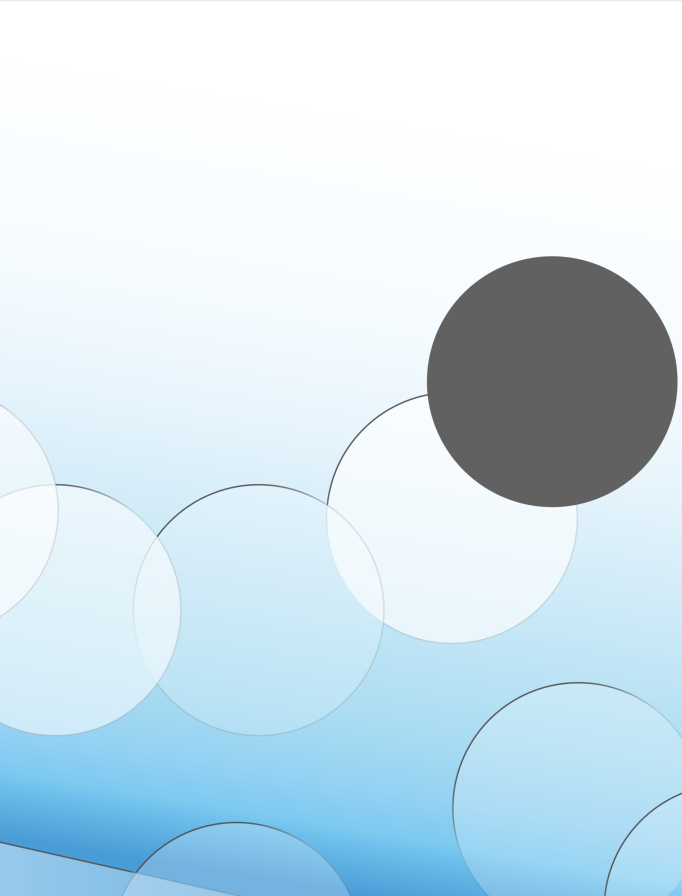
Give the GLSL for this background, as a Shadertoy shader.

```glsl
// Pale sky gradient with translucent outlined discs, one solid grey disc and a light wedge.

// Disc centre in canvas heights, then opacity of its white fill; back to front.
const vec3 discs[7] = vec3[7](
    vec3(0.505, 0.422, 0.65), vec3(0.289, 0.319, 0.20), vec3(0.062, 0.319, 0.54),
    vec3(-0.075, 0.430, 0.55), vec3(0.646, 0.098, 0.22), vec3(0.815, -0.015, 0.15),
    vec3(0.264, -0.058, 0.23));

const float radius = 0.14;
const vec3 grey = vec3(0.38);

// Coverage of the region where the signed distance is negative.
float cover(float dist) {
    float px = 0.75 / iResolution.y;
    return 1.0 - smoothstep(-px, px, dist);
}

float stroke(float dist) {
    return cover(abs(dist) - 0.0008);
}

float ramp(float a, float b, float x) {
    return clamp((x - a) / (b - a), 0.0, 1.0);
}

// White at the top, deepening to blue, with bands tilted down to the right.
vec3 sky(vec2 p) {
    float depth = 1.0 - p.y + 0.165 * (0.28 - p.x);
    vec3 c = mix(vec3(1.0), vec3(0.96, 0.985, 0.997), ramp(0.08, 0.34, depth));
    c = mix(c, vec3(0.91, 0.96, 0.99), ramp(0.34, 0.46, depth));
    c = mix(c, vec3(0.80, 0.915, 0.97), ramp(0.46, 0.62, depth));
    c = mix(c, vec3(0.67, 0.865, 0.95), ramp(0.62, 0.78, depth));
    c = mix(c, vec3(0.58, 0.82, 0.95), ramp(0.78, 0.86, depth));
    c = mix(c, vec3(0.46, 0.78, 0.94), ramp(0.86, 0.92, depth));
    return mix(c, vec3(0.29, 0.61, 0.84), ramp(0.91, 0.98, depth));
}

void mainImage(out vec4 fragColor, in vec2 fragCoord) {
    vec2 uv = fragCoord / iResolution.xy;
    vec2 p = uv * vec2(0.762, 1.0);
    vec3 color = sky(p);

    // Light wedge in the lower left corner
    float wedgeDist = (p.y - 0.06 + 0.2246 * p.x) * 0.976;
    float wedge = cover(wedgeDist);
    color = mix(color, vec3(0.9, 0.97, 1.0), wedge * mix(0.5, 0.3, p.x / 0.26));

    // Translucent discs; each one hides most of the outlines behind it
    float ink = 0.0;
    for (int i = 0; i < 7; i++) {
        vec2 q = p - discs[i].xy;
        float dist = length(q) - radius;
        float inside = cover(dist);
        color = mix(color, vec3(1.0), inside * discs[i].z);
        float lit = dot(normalize(q + 1e-5), vec2(-0.6, 0.8));
        float strength = mix(0.16, 0.95, smoothstep(0.2, 0.85, lit));
        ink = max(ink * (1.0 - 0.85 * inside), stroke(dist) * strength);
    }

    // Wedge outline fades where it enters the bottom disc
    float wedgeInk = stroke(wedgeDist) * mix(0.9, 0.2, smoothstep(0.145, 0.155, p.x));
    ink = max(ink * (1.0 - 0.8 * wedge), wedgeInk);
    color = mix(color, grey * 0.8, ink);

    // Solid disc and the faint line along the top edge
    color = mix(color, grey, cover(length(p - vec2(0.617, 0.574)) - radius));
    color = mix(color, vec3(0.92), cover(0.9987 - p.y));

    fragColor = vec4(color, 1.0);
}
```
